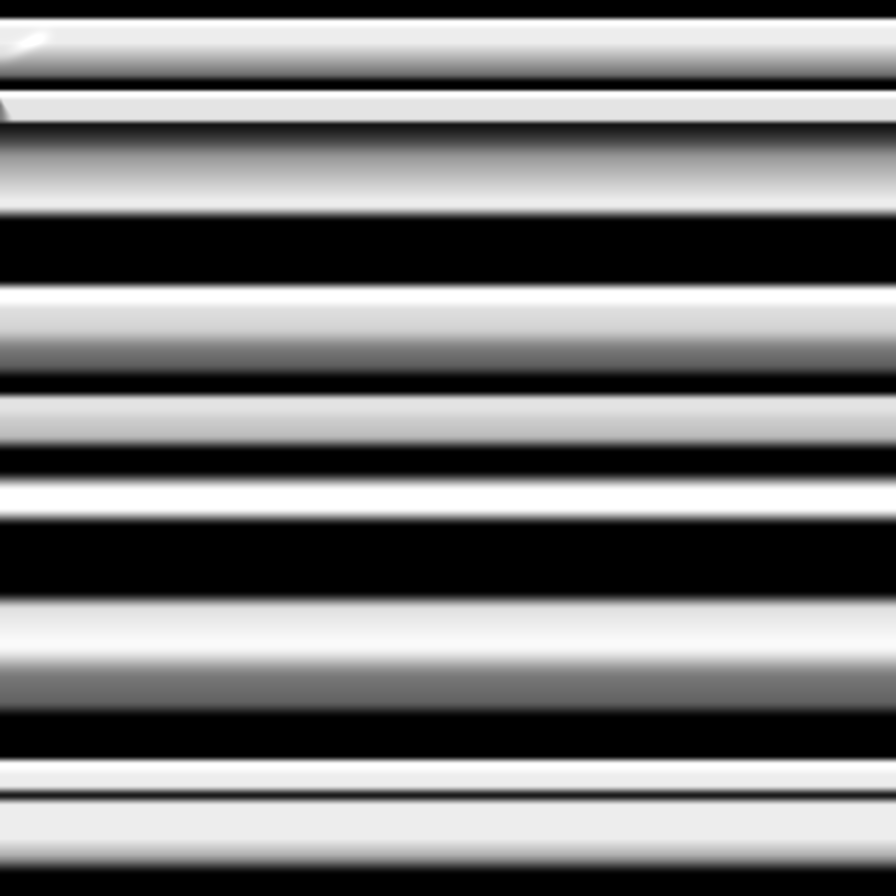
Give the GLSL for this background, as a three.js fragment shader.

```glsl
varying vec2 vUv;

// Soft horizontal bar; each edge has its own half-width of blur
float bar(float d, float top, float bottom, float softTop, float softBottom) {
  float enter = smoothstep(top - softTop, top + softTop, d);
  float leave = smoothstep(bottom - softBottom, bottom + softBottom, d);
  return enter * (1.0 - leave);
}

// Linear shift from one tone to the next between two depths
float shade(float tone, float target, float d, float from, float to) {
  return mix(tone, target, clamp((d - from) / (to - from), 0.0, 1.0));
}

// Smooth shift between two tones
float fold(float tone, float target, float d, float from, float to) {
  return mix(tone, target, smoothstep(from, to, d));
}

float upperBars(float d) {
  float rim = fold(1.0, 0.93, d, 0.026, 0.034);
  rim = shade(rim, 0.45, d, 0.048, 0.082);
  float light = rim * bar(d, 0.0208, 0.0872, 0.004, 0.006);

  float thin = fold(1.0, 0.895, d, 0.106, 0.113);
  light += thin * bar(d, 0.101, 0.136, 0.003, 0.004);

  float swell = shade(0.5, 0.93, d, 0.161, 0.224);
  light += swell * bar(d, 0.156, 0.2385, 0.022, 0.010);
  return light + 0.05 * bar(d, 0.136, 0.150, 0.004, 0.010);
}

float middleBars(float d) {
  float step1 = fold(1.0, 0.87, d, 0.334, 0.347);
  step1 = shade(step1, 0.83, d, 0.347, 0.366);
  step1 = fold(step1, 0.47, d, 0.364, 0.393);
  step1 = shade(step1, 0.36, d, 0.390, 0.410);
  float light = step1 * bar(d, 0.319, 0.4155, 0.007, 0.009);

  float step2 = fold(0.89, 0.79, d, 0.454, 0.473);
  step2 = shade(step2, 0.73, d, 0.473, 0.488);
  light += step2 * bar(d, 0.4415, 0.4955, 0.006, 0.010);

  return light + bar(d, 0.536, 0.5775, 0.012, 0.011);
}

float lowerBars(float d) {
  float broad = shade(0.88, 0.98, d, 0.680, 0.715);
  broad = fold(broad, 0.47, d, 0.720, 0.758);
  broad = shade(broad, 0.38, d, 0.754, 0.785);
  float light = broad * bar(d, 0.670, 0.792, 0.011, 0.010);

  float thin = fold(1.0, 0.93, d, 0.855, 0.867);
  light += thin * bar(d, 0.848, 0.882, 0.005, 0.006);

  float base = shade(0.93, 0.65, d, 0.936, 0.957);
  light += base * bar(d, 0.8935, 0.965, 0.006, 0.012);
  return light + 0.10 * bar(d, 0.882, 0.8935, 0.006, 0.006);
}

// Faint curved sheen at the left end of the top bar
float sheen(vec2 p) {
  float curve = 0.062 - 0.022 * smoothstep(0.0, 0.06, p.x);
  float across = exp(-pow((p.y - curve) / 0.009, 2.0));
  return across * (1.0 - smoothstep(0.035, 0.065, p.x));
}

// Shadow around the rounded left end of the second bar
float endShadow(vec2 p) {
  float corner = smoothstep(0.110, 0.134, p.y);
  float reach = 0.004 + 0.012 * corner;
  float side = 1.0 - smoothstep(0.0, reach, p.x);
  return side * bar(p.y, 0.113, 0.137, 0.006, 0.004);
}

void main() {
  // Depth is measured downward from the top edge
  vec2 p = vec2(vUv.x, 1.0 - vUv.y);
  float light = upperBars(p.y) + middleBars(p.y) + lowerBars(p.y);
  light += 0.12 * sheen(p);
  light *= 1.0 - 0.45 * endShadow(p);
  gl_FragColor = vec4(vec3(clamp(light, 0.0, 1.0)), 1.0);
}
```
